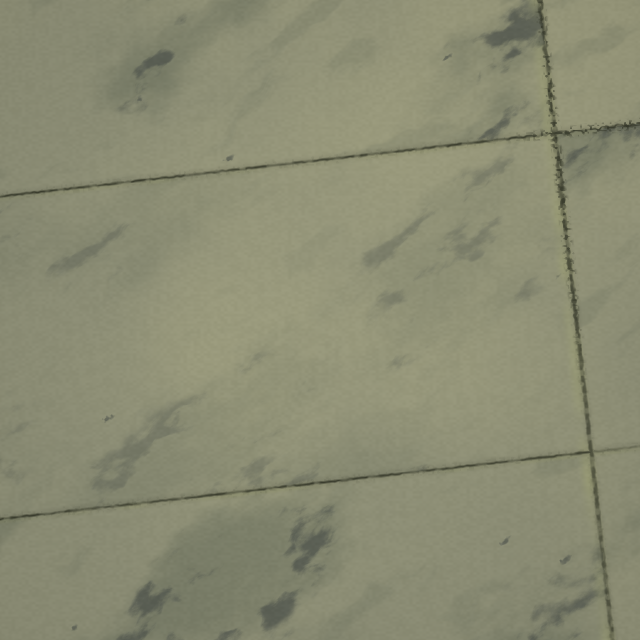
Give the GLSL for this texture, as a Shadertoy shader.

```glsl
const vec3 MARBLE_WARM = vec3(0.60, 0.60, 0.485);
const vec3 MARBLE_COOL = vec3(0.55, 0.555, 0.46);
const vec3 STAIN = vec3(0.43, 0.45, 0.375);
const vec3 VEIN = vec3(0.29, 0.31, 0.29);
const vec3 JOINT = vec3(0.23, 0.24, 0.18);
const vec3 JOINT_EDGE = vec3(0.62, 0.63, 0.46);
const vec2 TILE_SIZE = vec2(1.2, 0.504);
const vec2 TILE_ORIGIN = vec2(0.957, 0.189);
const float JOINT_SLOPE = 0.1135;
const vec2 JOINT_HALF_WIDTH = vec2(0.0026, 0.0012);
const float VEIN_ANGLE = 0.62;
const float CALM_AMOUNT = 0.45;
const float SPECK_CELLS = 13.0;
const float SPECK_CHANCE = 0.045;
const float GRAIN = 0.024;

float hash(vec2 p) {
    return fract(sin(dot(p, vec2(127.1, 311.7))) * 43758.55);
}

float noise(vec2 p) {
    vec2 i = floor(p), f = fract(p);
    f = f * f * (3.0 - 2.0 * f);
    return mix(mix(hash(i), hash(i + vec2(1, 0)), f.x),
               mix(hash(i + vec2(0, 1)), hash(i + vec2(1, 1)), f.x), f.y);
}

float fbm(vec2 p) {
    float sum = 0.0, amplitude = 0.5;
    for (int i = 0; i < 5; i++) {
        sum += amplitude * noise(p);
        p = mat2(1.6, 1.2, -1.2, 1.6) * p + 7.3;
        amplitude *= 0.5;
    }
    return sum / 0.97;
}

vec2 rotate(vec2 p, float angle) {
    float c = cos(angle), s = sin(angle);
    return vec2(c * p.x + s * p.y, c * p.y - s * p.x);
}

// Small ragged pits, stretched along the veins
float specks(vec2 p, float pixel) {
    vec2 cell = floor(p * SPECK_CELLS);
    vec2 center = 0.25 + 0.5 * vec2(hash(cell + 3.1), hash(cell + 8.7));
    vec2 offset = (fract(p * SPECK_CELLS) - center) / SPECK_CELLS;
    float radius = mix(0.001, 0.004, hash(cell + 5.9));
    float wobble = (noise(p * 260.0) - 0.5) * 0.006;
    float d = length(offset * vec2(0.6, 1.2)) + wobble - radius;
    float present = step(1.0 - SPECK_CHANCE, hash(cell));
    return present * (1.0 - smoothstep(-pixel, pixel + 0.002, d));
}

vec3 marble(vec2 uv, vec2 tile, float pixel) {
    vec2 p = rotate(uv, VEIN_ANGLE);
    vec2 q = p + 5.0 * vec2(hash(tile + 2.3), hash(tile + 6.1));
    q += 0.07 * (vec2(fbm(q * 5.0), fbm(q * 5.0 + 19.0)) - 0.5);
    q += 0.012 * (vec2(noise(uv * 45.0), noise(uv * 45.0 + 23.0)) - 0.5);

    // The middle tile is calm, its neighbours are stained more
    float amount = mix(CALM_AMOUNT, 1.0, min(1.0, abs(tile.y) + tile.x + 1.0));
    float detail = fbm(p * vec2(38.0, 75.0));
    float cloud = smoothstep(0.49, 0.78, fbm(q * vec2(3.0, 6.5)) + 0.10 * (detail - 0.5));
    float wisp = smoothstep(0.56, 0.74, fbm(q * vec2(7.0, 22.0) + 31.0));
    float core = smoothstep(0.56, 0.74, fbm(q * vec2(11.0, 26.0) + 47.0) + 0.3 * (detail - 0.5));
    core *= smoothstep(0.1, 0.7, cloud);

    vec3 color = mix(MARBLE_COOL, MARBLE_WARM, smoothstep(0.25, 0.75, fbm(uv * 2.2 + 4.0)));
    color = mix(color, STAIN, amount * (0.62 * cloud + 0.25 * wisp * (1.0 - cloud)));
    color = mix(color, VEIN, amount * 0.65 * core);
    return mix(color, VEIN, 0.6 * specks(p, pixel));
}

void mainImage(out vec4 fragColor, in vec2 fragCoord) {
    vec2 uv = fragCoord / iResolution.xy;
    float pixel = 1.0 / min(iResolution.x, iResolution.y);

    // Slightly turned tile grid: x counts columns, y counts rows
    vec2 grid = (uv + JOINT_SLOPE * vec2(uv.y, -uv.x) - TILE_ORIGIN) / TILE_SIZE;
    vec2 tile = floor(grid);
    vec2 side = (fract(grid + 0.5) - 0.5) * TILE_SIZE;
    vec3 color = marble(uv, tile, pixel);

    // Pale rims beside the joints
    float rim = smoothstep(-0.026, -0.008, side.x) * (1.0 - smoothstep(0.0, 0.008, side.x));
    rim = max(rim, 0.6 * (1.0 - smoothstep(0.001, 0.007, abs(side.y + 0.003))));
    color = mix(color, JOINT_EDGE, 0.7 * rim * noise(uv * 24.0));

    // Worn joints, rougher towards the upper right
    float rough = smoothstep(0.35, 0.7, uv.y) * smoothstep(0.78, 0.88, uv.x);
    float wobble = (noise(uv * 170.0) - 0.5) * mix(0.0015, 0.006, rough);
    vec2 d = abs(side + wobble) - JOINT_HALF_WIDTH;
    vec2 line = 1.0 - smoothstep(vec2(-pixel), vec2(pixel + 0.001), d);
    vec2 breaks = smoothstep(0.2, 0.65, vec2(noise(uv * 120.0), noise(uv * 95.0 + 9.0)));
    vec2 wear = mix(vec2(0.35, 0.5), vec2(0.8, 1.0), breaks);
    wear *= 0.75 + 0.25 * vec2(noise(uv * 14.0), noise(uv * 14.0 + 5.0));
    wear.y *= mix(1.0, 0.4, step(0.0, grid.x) * (1.0 - rough));
    color = mix(color, JOINT, max(line.x * wear.x, line.y * wear.y));

    // Loose grit and soft shadow around the joints
    float near = min(abs(side.x), abs(side.y));
    float grit = smoothstep(0.55, 0.8, noise(uv * 260.0)) * (1.0 - smoothstep(0.001, 0.012, near));
    color = mix(color, JOINT, grit * mix(0.12, 0.75, rough));
    color *= 1.0 - 0.07 * (1.0 - smoothstep(0.0, 0.012, near));

    // Fine grain and gentle fall-off to the corners
    color += GRAIN * (noise(uv * vec2(190.0, 260.0)) - 0.5);
    color *= 1.01 - 0.12 * dot(uv - 0.5, uv - 0.5);
    fragColor = vec4(color, 1.0);
}
```
